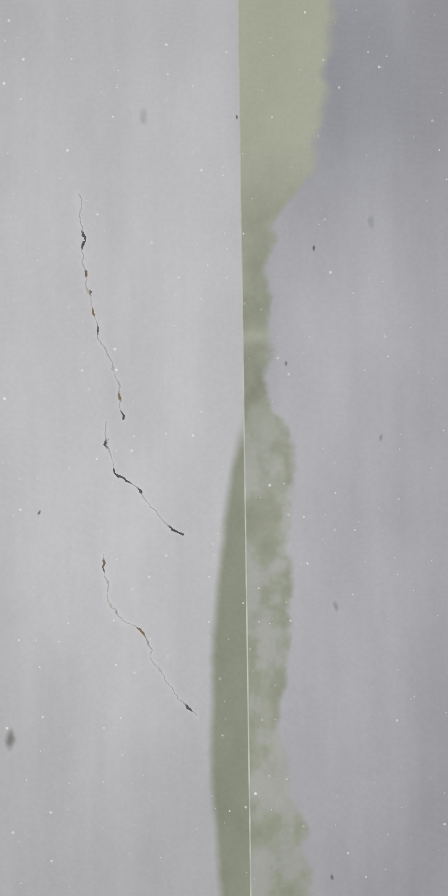
This texture is drawn by a Shadertoy shader. Its source:

```glsl
const vec3 LEFT_STONE = vec3(.742, .742, .75);
const vec3 RIGHT_STONE = vec3(.682, .682, .698);
const vec3 PALE_GREEN = vec3(.65, .662, .59);
const vec3 BAND_GREEN = vec3(.575, .59, .525);
const vec3 WEDGE_GREEN = vec3(.525, .542, .478);
const vec3 SEAM_LIGHT = vec3(.76, .77, .72);
const vec3 CRACK_DARK = vec3(.27, .26, .25);
const vec3 RUST = vec3(.46, .38, .3);
const vec3 SPECK_DARK = vec3(.33, .34, .31);
const float SEAM_TOP = .2655;
const float SEAM_BOTTOM = .28;
const float SEAM_WIDTH = .0008;
const float WEDGE_TOP = .545;
const float CRACK_WIDTH = .0013;
const float SPARKLE_DENSITY = .16;
const float GRAIN = .015;

// Width of the green band right of the seam, from top to bottom
const float BAND_WIDTH[17] = float[](
  .108, .099, .091, .081, .036, .029, .027, .026, .053,
  .049, .048, .046, .043, .039, .043, .064, .065);

const vec2 UPPER_CRACK[7] = vec2[](vec2(.086, .785), vec2(.093, .733), vec2(.095, .687),
  vec2(.107, .651), vec2(.108, .622), vec2(.129, .587), vec2(.138, .534));
const vec2 MIDDLE_CRACK[7] = vec2[](vec2(.117, .531), vec2(.123, .499), vec2(.129, .473),
  vec2(.152, .456), vec2(.169, .436), vec2(.185, .415), vec2(.202, .404));
const vec2 LOWER_CRACK[7] = vec2[](vec2(.117, .381), vec2(.121, .329), vec2(.138, .307),
  vec2(.161, .294), vec2(.173, .258), vec2(.195, .228), vec2(.219, .203));

// Specks: position, radius, strength
const vec4 SPECKS[10] = vec4[](
  vec4(.011, .175, .0085, .55), vec4(.349, .724, .0024, .8),
  vec4(.319, .594, .0024, .6), vec4(.371, .022, .0026, .7),
  vec4(.161, .869, .007, .18), vec4(.415, .753, .006, .18),
  vec4(.374, .323, .0045, .28), vec4(.426, .512, .0025, .35),
  vec4(.044, .429, .0018, .8), vec4(.264, .868, .002, .9));

float hash(vec2 p) {
  return fract(sin(dot(p, vec2(127.1, 311.7))) * 43758.5);
}

float noise(vec2 p) {
  vec2 i = floor(p), f = fract(p);
  f = f * f * (3. - 2. * f);
  return mix(mix(hash(i), hash(i + vec2(1, 0)), f.x),
             mix(hash(i + vec2(0, 1)), hash(i + vec2(1, 1)), f.x), f.y);
}

// Fractal noise centred on zero
float fbm(vec2 p) {
  float sum = 0., weight = .5;
  for (int i = 0; i < 4; i++) {
    sum += weight * noise(p);
    p = p * 2.03 + 17.3;
    weight *= .5;
  }
  return sum / .9375 - .5;
}

float bandWidth(float y) {
  float t = clamp(1. - y, 0., .9999) * 16.;
  int i = int(t);
  return mix(BAND_WIDTH[i], BAND_WIDTH[i + 1], smoothstep(0., 1., fract(t)));
}

float pathDistance(vec2 p, vec2 path[7]) {
  float d = 1.;
  for (int i = 0; i < 6; i++) {
    vec2 a = p - path[i], b = path[i + 1] - path[i];
    d = min(d, length(a - b * clamp(dot(a, b) / dot(b, b), 0., 1.)));
  }
  return d;
}

// Antialiased inside of a distance
float fill(float d, float radius, float aa) {
  return 1. - smoothstep(max(radius - aa * .5, 0.), radius + aa * .5, d);
}

float sparkles(vec2 p, float scale, float aa) {
  vec2 cell = floor(p * scale);
  vec2 centre = .2 + .6 * vec2(hash(cell + 3.1), hash(cell + 8.7));
  float radius = mix(.0005, .0017, pow(hash(cell + 5.3), 3.));
  float d = length(fract(p * scale) - centre) / scale;
  return step(hash(cell), SPARKLE_DENSITY) * mix(.2, 1., hash(cell + 1.9)) * fill(d, radius, aa);
}

void mainImage(out vec4 fragColor, in vec2 fragCoord) {
  vec2 p = fragCoord / iResolution.y;
  float aa = 1. / iResolution.y;
  float seam = p.x - mix(SEAM_BOTTOM, SEAM_TOP, p.y);
  float rightSide = smoothstep(-aa, aa, seam);
  float cloud = fbm(p * vec2(14, 9));
  float streak = fbm(p * vec2(38, 5) + 4.);

  // Two stone slabs with broad shading
  float low = 1. - smoothstep(0., .4, p.y);
  vec3 left = LEFT_STONE - .06 * low - .035 * smoothstep(.7, 1., p.y);
  vec2 shade = (p - vec2(.385, .91)) / vec2(.085, .14);
  vec3 right = RIGHT_STONE - .05 * low - .05 * smoothstep(.6, .95, p.y);
  right -= vec3(.07, .066, .06) * exp(-dot(shade, shade)) + .035 * smoothstep(.4, .5, p.x);
  vec3 col = mix(left, right, rightSide) + .045 * cloud + .04 * streak;

  // Green band, mottled and fading towards its ragged edge
  float wobble = fbm(p * 38.) * .022;
  float soft = mix(.0055, .011, smoothstep(.75, .95, p.y));
  float band = rightSide * (1. - smoothstep(-soft, soft, seam - bandWidth(p.y) + wobble));
  float depth = 1. - smoothstep(.68, .86, p.y);
  float mottle = fbm(p * vec2(34, 26) + 9.);
  vec3 green = mix(PALE_GREEN, BAND_GREEN, depth) + .06 * cloud + depth * .16 * mottle;
  green += .06 * exp(-pow((p.y - .622 - .2 * seam) / .008, 2.));
  green -= .035 * exp(-pow((p.y - .575) / .03, 2.));
  float fade = (1. - smoothstep(.45, .6, p.y)) * smoothstep(-.05, .15, mottle);
  col = mix(col, green, band * (.92 - .4 * fade));

  // Darker wedge on the other side of the seam
  float drop = WEDGE_TOP - p.y;
  float wedgeEdge = drop * (.2195 - .289 * drop) + seam + wobble * .2;
  float wedge = (1. - rightSide) * smoothstep(-.006, .007, wedgeEdge) * smoothstep(0., .06, drop);
  col = mix(col, WEDGE_GREEN + .07 * cloud + .05 * mottle, wedge * .93);

  // Seam line
  float worn = .5 + .5 * noise(vec2(p.y * 60., 5));
  col = mix(col, SEAM_LIGHT, fill(abs(seam), SEAM_WIDTH, aa) * worn * mix(1., .4, smoothstep(.6, .75, p.y)));

  // Jagged cracks: hairlines with scattered dark openings
  vec2 q = p + .012 * vec2(fbm(p * 75.), fbm(p * 75. + 31.));
  float crack = min(pathDistance(q, UPPER_CRACK), min(pathDistance(q, MIDDLE_CRACK), pathDistance(q, LOWER_CRACK)));
  float broken = smoothstep(.48, .75, noise(p * 95. + 6.));
  col += .018 * (1. - smoothstep(.001, .007, crack));
  vec3 crackColor = mix(CRACK_DARK, RUST, smoothstep(.5, .8, noise(p * 40.)));
  col = mix(col, crackColor, fill(crack, CRACK_WIDTH * mix(.45, 1., broken), aa) * mix(.25, .85, broken));

  // Mineral specks, ragged and soft
  for (int i = 0; i < 10; i++) {
    vec4 s = SPECKS[i];
    float d = length((mix(p, q, .5) - s.xy) * vec2(1.2, .6));
    col = mix(col, SPECK_DARK, s.w * (1. - smoothstep(s.z * .1, s.z + aa * .5, d)));
  }

  // Crystal glints and fine grain
  float glint = max(sparkles(p, 34., aa), sparkles(p + .37, 57., aa));
  col = mix(col, vec3(.91), glint * .75) + GRAIN * (noise(p * 330.) - .5);
  fragColor = vec4(clamp(col, 0., 1.), 1);
}
```
